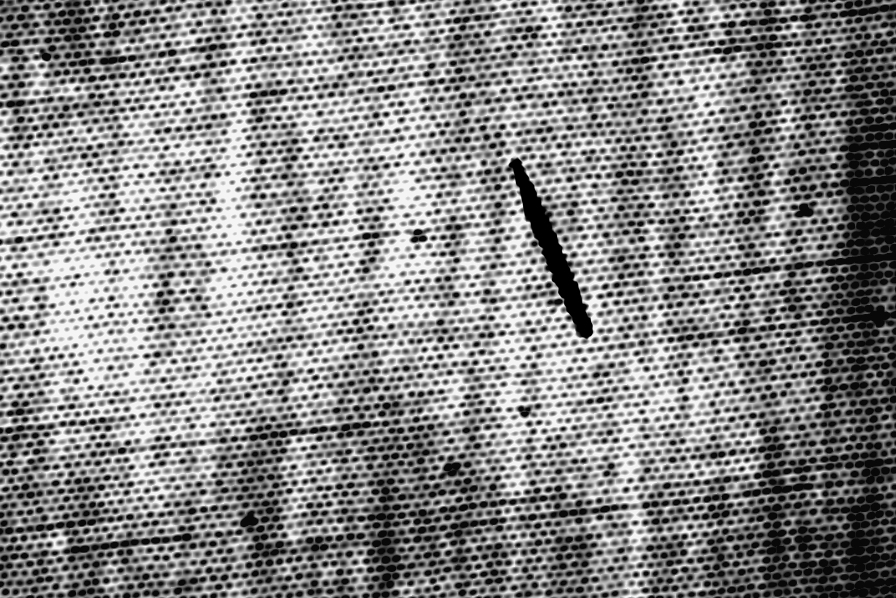
Give the GLSL for this texture, as a WebGL 1 fragment shader.

```glsl
precision highp float;
uniform vec2 u_resolution;

const vec2 WEAVE_PITCH = vec2(0.0170, 0.0143);
const float ROW_SLOPE = 0.11;
const float INK = 0.03;
const float PAPER = 0.96;

float hash(vec2 p) {
  p = fract(p * vec2(0.1731, 0.2397));
  p += dot(p, p.yx + 19.19);
  return fract((p.x + p.y) * p.x * 37.7);
}

vec2 gradient(vec2 cell) {
  float angle = 6.2832 * hash(cell);
  return vec2(cos(angle), sin(angle));
}

// Gradient noise, about -0.7 to 0.7
float noise(vec2 p) {
  vec2 i = floor(p);
  vec2 f = p - i;
  vec2 s = f * f * f * (f * (f * 6.0 - 15.0) + 10.0);
  vec2 e = vec2(0.0, 1.0);
  float low = mix(dot(gradient(i), f), dot(gradient(i + e.yx), f - e.yx), s.x);
  float high = mix(dot(gradient(i + e), f - e), dot(gradient(i + 1.0), f - 1.0), s.x);
  return mix(low, high, s.y);
}

// Cloth coordinates: sloping, slightly wavy rows
vec2 clothCoord(vec2 p) {
  vec2 wave = vec2(noise(p * 6.0), noise(p * 4.0 + 31.0));
  vec2 wobble = vec2(noise(p * 40.0 + 3.0), noise(p * 30.0 + 61.0));
  vec2 sloped = vec2(p.x, p.y - ROW_SLOPE * p.x + 1.0);
  return (sloped + 0.006 * wave + 0.0012 * wobble) / WEAVE_PITCH;
}

// Soft dark holes between the threads, staggered from row to row
float weaveHoles(vec2 cloth) {
  float row = floor(cloth.y);
  float x = cloth.x + 0.5 * mod(row, 2.0);
  vec2 cell = vec2(floor(x), row);
  vec2 jitter = vec2(hash(cell + 7.0), hash(cell + 53.0)) - 0.5;
  vec2 q = vec2(fract(x), fract(cloth.y)) - 0.5 - 0.16 * jitter;
  float depth = mix(0.65, 1.3, hash(cell));
  return depth * (1.0 - smoothstep(0.0, 0.62, length(q)));
}

// Uneven brightness along each thread, and fine fibers
float threadTone(vec2 cloth) {
  float ridge = 0.05 * cos(6.2832 * cloth.y);
  float run = 0.24 * noise(vec2(cloth.x * 0.08, cloth.y * 0.7 + 0.3));
  float fiber = 0.20 * noise(vec2(cloth.x * 1.3, cloth.y * 2.1));
  return ridge + run + fiber;
}

// Stretches of single rows that are darker than the rest
float darkThreads(vec2 cloth) {
  float row = floor(cloth.y);
  float along = noise(vec2(cloth.x * 0.055, row * 3.0 + 0.5));
  float uneven = 0.8 + 0.9 * noise(vec2(cloth.x * 0.4, row * 5.0 + 0.5));
  float across = 1.0 - smoothstep(0.2, 0.6, abs(fract(cloth.y) - 0.5));
  float chosen = smoothstep(0.62, 0.92, hash(vec2(row, 5.0)));
  return across * chosen * uneven * smoothstep(-0.1, 0.35, along);
}

// Broad light and shadow
float lighting(vec2 p) {
  float rightShade = smoothstep(1.15, 1.47, p.x + 0.08 * noise(p * 6.0));
  float lowShade = 1.0 - smoothstep(0.0, 0.42, p.y);
  float cornerShade = smoothstep(0.75, 1.0, p.y) * (1.0 - smoothstep(0.2, 0.6, p.x));
  vec2 fromGlow = p - vec2(0.40, 0.58);
  float glow = exp(-7.0 * dot(fromGlow, fromGlow));
  return 0.14 * glow - 0.46 * rightShade - 0.22 * lowShade - 0.18 * cornerShade;
}

// Long vertical streaks and small blotches
float stains(vec2 p) {
  float broad = noise(vec2(p.x * 7.0, p.y * 1.3 + 4.0));
  float narrow = noise(vec2(p.x * 24.0 + 9.0, p.y * 2.4));
  float thin = noise(vec2(p.x * 55.0 + 40.0, p.y * 7.0));
  float blotch = noise(p * vec2(36.0, 30.0) + 17.0);
  return 0.38 * broad + 0.40 * narrow + 0.20 * thin + 0.26 * blotch;
}

float darkSpots(vec2 p, float aspect) {
  float ink = 0.0;
  for (int i = 0; i < 8; i++) {
    float id = float(i);
    vec2 center = vec2(hash(vec2(id, 11.0)) * aspect, hash(vec2(id, 23.0)));
    float radius = mix(0.009, 0.015, hash(vec2(id, 37.0)));
    float d = length((p - center) * vec2(0.8, 1.0)) + 0.006 * noise(p * 80.0);
    ink = max(ink, 1.0 - smoothstep(0.35 * radius, 1.2 * radius, d));
  }
  return ink;
}

// Tapered black slit with a frayed edge
float slit(vec2 p, vec2 top, vec2 bottom) {
  vec2 axis = bottom - top;
  float t = clamp(dot(p - top, axis) / dot(axis, axis), 0.0, 1.0);
  float halfWidth = mix(0.010, 0.0165, smoothstep(0.0, 0.35, t)) - 0.004 * smoothstep(0.8, 1.0, t);
  float d = length(p - top - t * axis) - halfWidth + 0.007 * noise(p * 95.0);
  return 1.0 - smoothstep(-0.0015, 0.0025, d);
}

void main() {
  vec2 p = gl_FragCoord.xy / u_resolution.y;
  float aspect = u_resolution.x / u_resolution.y;
  vec2 cloth = clothCoord(p);

  float tone = 0.88 + lighting(p) + stains(p) + threadTone(cloth);
  tone -= 0.78 * weaveHoles(cloth) + 0.32 * darkThreads(cloth);
  tone -= 0.75 * darkSpots(p, aspect);

  float gray = mix(INK, PAPER, clamp(tone, 0.0, 1.0));
  gray = mix(gray, 0.0, slit(p, vec2(0.862, 0.725), vec2(0.980, 0.447)));
  gl_FragColor = vec4(vec3(gray), 1.0);
}
```
